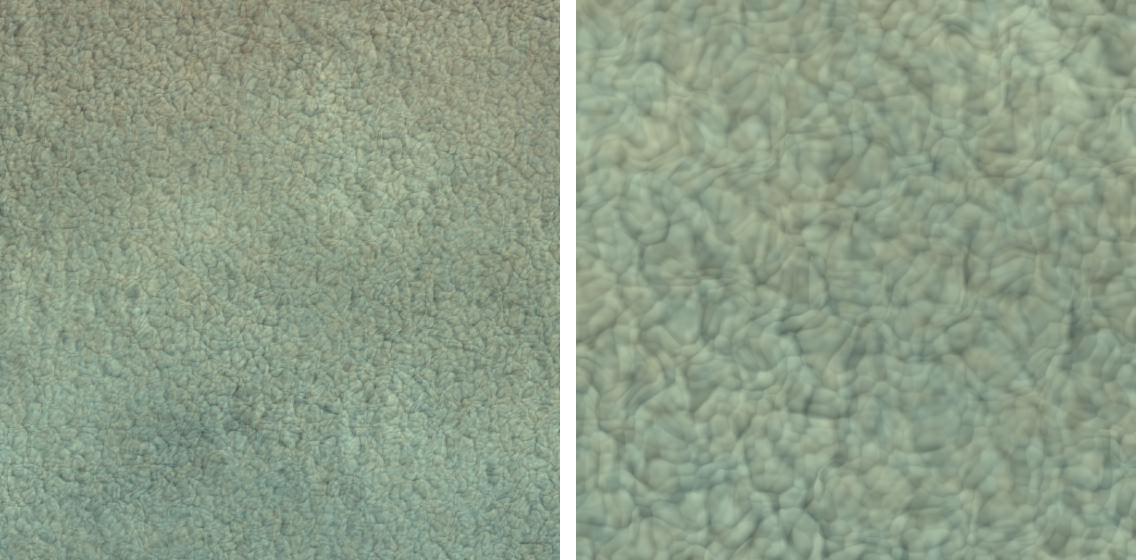
Left: the whole. Right: its middle third, enlarged.
Reproduce this texture procedurally as a Shadertoy shader.

```glsl
#define GRAIN_SCALE 64.0
#define GRAIN_RELIEF 0.15
#define CREVICE_DEPTH 0.075
#define LUMP_SCALE 17.0
#define LUMP_RELIEF 0.34
#define BROAD_CONTRAST 0.15
#define DUST_CONTRAST 0.075
#define TINT_SPREAD 0.05
#define LIGHT_DIR vec2(0.82, 0.57)

const vec3 WARM_OLIVE = vec3(0.525, 0.530, 0.450);
const vec3 SAGE_GREEN = vec3(0.552, 0.608, 0.520);
const vec3 COOL_TEAL  = vec3(0.503, 0.588, 0.525);

vec2 hash2(vec2 p) {
    vec3 q = fract(p.xyx * vec3(0.1031, 0.1030, 0.0973));
    q += dot(q, q.yzx + 33.33);
    return fract((q.xx + q.yz) * q.zy);
}

float valueNoise(vec2 p) {
    vec2 cell = floor(p), f = fract(p);
    f = f * f * f * (f * (f * 6.0 - 15.0) + 10.0);
    float low = mix(hash2(cell).x, hash2(cell + vec2(1, 0)).x, f.x);
    float high = mix(hash2(cell + vec2(0, 1)).x, hash2(cell + vec2(1, 1)).x, f.x);
    return mix(low, high, f.y);
}

// Layered noise, centred on zero
float cloud(vec2 p) {
    float sum = 0.0, weight = 0.5;
    for (int i = 0; i < 4; i++) {
        sum += weight * (valueNoise(p) - 0.5);
        p = mat2(1.6, 1.2, -1.2, 1.6) * p + 17.3;
        weight *= 0.5;
    }
    return sum;
}

// Squared distance to the nearest grain centre
float grainDistance(vec2 p) {
    vec2 cell = floor(p), f = fract(p);
    float nearest = 4.0;
    for (int y = -1; y <= 1; y++)
    for (int x = -1; x <= 1; x++) {
        vec2 offset = vec2(x, y);
        vec2 toCentre = offset + hash2(cell + offset + 50.0) - f;
        nearest = min(nearest, dot(toCentre, toCentre));
    }
    return nearest;
}

// Side-lit rounded grains with dark crevices between them
float grainShade(vec2 p) {
    float here = grainDistance(p);
    float towardLight = grainDistance(p + 0.3 * LIGHT_DIR);
    return GRAIN_RELIEF * (towardLight - here) - CREVICE_DEPTH * (here - 0.28);
}

// Soft lumps stretched along a falling diagonal
float lumpHeight(vec2 uv) {
    vec2 diagonal = mat2(0.85, 0.53, -0.53, 0.85) * uv;
    return cloud(diagonal * LUMP_SCALE * vec2(1.25, 0.85) + 31.0);
}

void mainImage(out vec4 fragColor, in vec2 fragCoord) {
    vec2 uv = fragCoord / iResolution.y;

    // Broad colour drift from cool base to warm top
    float drift = uv.y + 0.13 * (uv.x - 0.5) + 0.3 * cloud(uv * 3.0 + 5.0);
    vec3 color = mix(COOL_TEAL, SAGE_GREEN, smoothstep(0.08, 0.6, drift));
    color = mix(color, WARM_OLIVE, smoothstep(0.58, 1.02, drift));

    // Wide horizontal patches of light and shade
    float tone = BROAD_CONTRAST * cloud(uv * vec2(2.6, 4.6) + 9.0);

    // Uneven raised lumps
    float lumpMask = smoothstep(0.42, 0.85, valueNoise(uv * 4.5 + 71.0));
    float lumpSlope = lumpHeight(uv) - lumpHeight(uv + 0.012 * LIGHT_DIR);
    tone += LUMP_RELIEF * lumpSlope * mix(0.3, 1.15, lumpMask);

    // Two sizes of warped grain
    vec2 warp = vec2(valueNoise(uv * 45.0), valueNoise(uv * 45.0 + 90.0)) - 0.5;
    vec2 grainUv = uv + 0.014 * warp;
    float strength = mix(0.7, 1.2, valueNoise(uv * 7.0 + 23.0));
    tone += strength * grainShade(grainUv * GRAIN_SCALE);
    tone += 0.75 * strength * grainShade(grainUv.yx * vec2(1.0, -1.0) * GRAIN_SCALE * 1.9 + 200.0);

    // Fine dust and faint colour flecks
    tone += DUST_CONTRAST * (valueNoise(uv * 210.0) - 0.5);
    float fleck = valueNoise(uv * 95.0 + 40.0) - 0.5 + cloud(uv * 24.0 + 60.0);
    color += TINT_SPREAD * fleck * vec3(0.6, -0.1, -0.5);

    color += tone * vec3(1.0, 1.08, 0.88);
    fragColor = vec4(clamp(color, 0.0, 1.0), 1.0);
}
```
